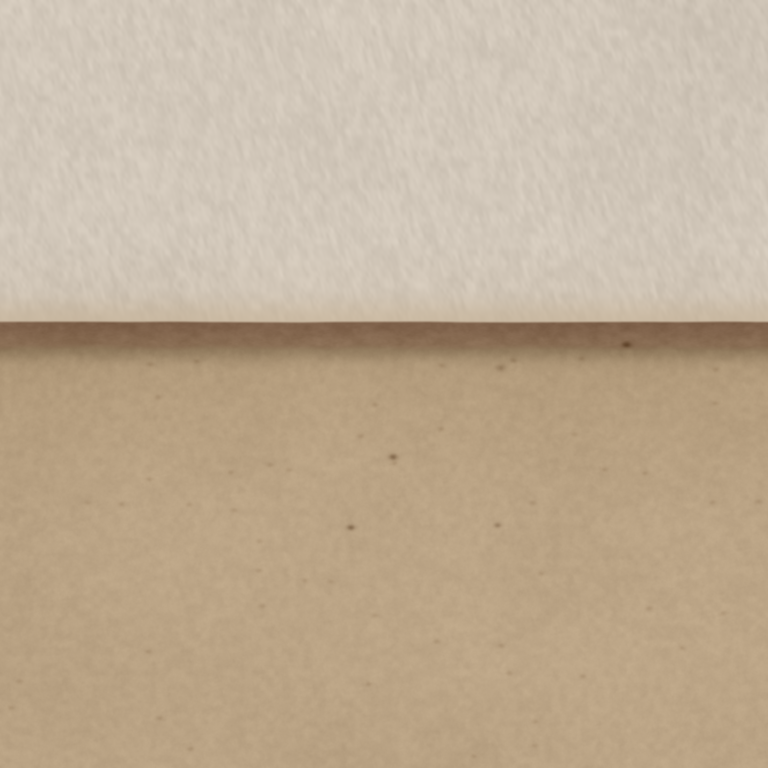
This texture is drawn by a WebGL 1 fragment shader. Its source:

```glsl
precision highp float;
// Pale fibrous paper lying over brown kraft card, with a shaded cut edge between them.
uniform vec2 u_resolution;

float hash(vec2 p) {
  vec3 q = fract(vec3(p.xyx) * 0.1031);
  q += dot(q, q.yzx + 33.33);
  return fract((q.x + q.y) * q.z);
}

float noise(vec2 p) {
  vec2 i = floor(p), f = fract(p);
  f = f * f * (3.0 - 2.0 * f);
  return mix(mix(hash(i), hash(i + vec2(1.0, 0.0)), f.x),
             mix(hash(i + vec2(0.0, 1.0)), hash(i + vec2(1.0, 1.0)), f.x), f.y);
}

// Layered noise centred on zero
float grain(vec2 p) {
  float sum = 0.0, amp = 0.5;
  for (int i = 0; i < 4; i++) {
    sum += amp * (noise(p) - 0.5);
    p = mat2(0.8, 0.6, -0.6, 0.8) * p * 1.9 + 17.3;
    amp *= 0.6;
  }
  return sum;
}

// Soft dark fleck, slightly wider than tall
float fleck(vec2 uv, vec2 center, float radius) {
  vec2 d = (uv - center) * vec2(0.8, 1.1);
  return exp(-dot(d, d) / (radius * radius));
}

// Faint flecks scattered over a jittered grid
float scatteredFlecks(vec2 uv) {
  vec2 cell = floor(uv * 22.0);
  vec2 jitter = 0.25 + 0.5 * vec2(hash(cell + 3.1), hash(cell + 47.7));
  float present = step(0.82, hash(cell + 91.0));
  return present * fleck(uv, (cell + jitter) / 22.0, 0.0035);
}

vec3 paper(vec2 uv, float height) {
  vec3 color = mix(vec3(0.815, 0.77, 0.71), vec3(0.822, 0.782, 0.728), smoothstep(0.03, 0.12, height));
  color = mix(vec3(0.79, 0.725, 0.635), color, smoothstep(0.0, 0.045, height));
  // Fibres lean slightly and run mostly vertically
  vec2 lean = vec2(uv.x + 0.25 * uv.y, uv.y);
  float fibers = noise(lean * vec2(150.0, 70.0)) - 0.5;
  fibers += 0.6 * (noise(lean * vec2(260.0, 140.0) + 31.0) - 0.5);
  color += 0.042 * fibers * smoothstep(-0.03, 0.05, height);
  color += 0.03 * grain(uv * vec2(9.0, 5.0) + 5.0);
  color -= 0.018 * smoothstep(0.55, 1.0, uv.x) * smoothstep(0.6, 1.0, uv.y);
  return color;
}

vec3 kraft(vec2 uv) {
  vec3 color = mix(vec3(0.732, 0.642, 0.522), vec3(0.715, 0.622, 0.498), smoothstep(0.3, 0.54, uv.y));
  color += vec3(0.055, 0.055, 0.05) * grain(uv * 105.0);
  color += 0.03 * grain(uv * 7.0 + 40.0);
  color -= 0.016 * smoothstep(0.25, 0.0, uv.x);
  color -= vec3(0.05, 0.055, 0.055) * scatteredFlecks(uv);
  float dark = fleck(uv, vec2(0.512, 0.405), 0.0045);
  dark += fleck(uv, vec2(0.457, 0.313), 0.004);
  dark += 0.65 * fleck(uv, vec2(0.648, 0.316), 0.004);
  dark += 0.5 * fleck(uv, vec2(0.652, 0.521), 0.005);
  color -= vec3(0.2, 0.21, 0.2) * dark;
  // Contact shadow below the cut edge
  float drop = max(0.548 - uv.y, 0.0);
  color -= vec3(0.12, 0.115, 0.105) * exp(-drop * drop / 0.00028);
  color -= vec3(0.035) * exp(-drop / 0.035);
  return color;
}

vec3 cutEdge(vec2 uv) {
  vec3 color = mix(vec3(0.535, 0.425, 0.325), vec3(0.49, 0.375, 0.285), smoothstep(0.55, 0.579, uv.y));
  color += 0.07 * grain(uv * vec2(75.0, 110.0) + 9.0);
  color += 0.04 * grain(uv * vec2(12.0, 5.0));
  return color - 0.16 * fleck(uv, vec2(0.816, 0.551), 0.005);
}

void main() {
  vec2 uv = gl_FragCoord.xy / u_resolution;
  float pixel = 1.0 / u_resolution.y;
  float topEdge = 0.5805 + 0.0012 * (noise(vec2(uv.x * 18.0, 2.0)) - 0.5);
  float lowEdge = 0.5475 + 0.003 * (noise(vec2(uv.x * 30.0, 8.0)) - 0.5);
  vec3 color = mix(kraft(uv), cutEdge(uv), smoothstep(lowEdge - 0.005, lowEdge + 0.005, uv.y));
  float soft = max(0.0022, pixel);
  color = mix(color, paper(uv, uv.y - topEdge), smoothstep(topEdge - soft, topEdge + soft, uv.y));
  gl_FragColor = vec4(clamp(color, 0.0, 1.0), 1.0);
}
```
